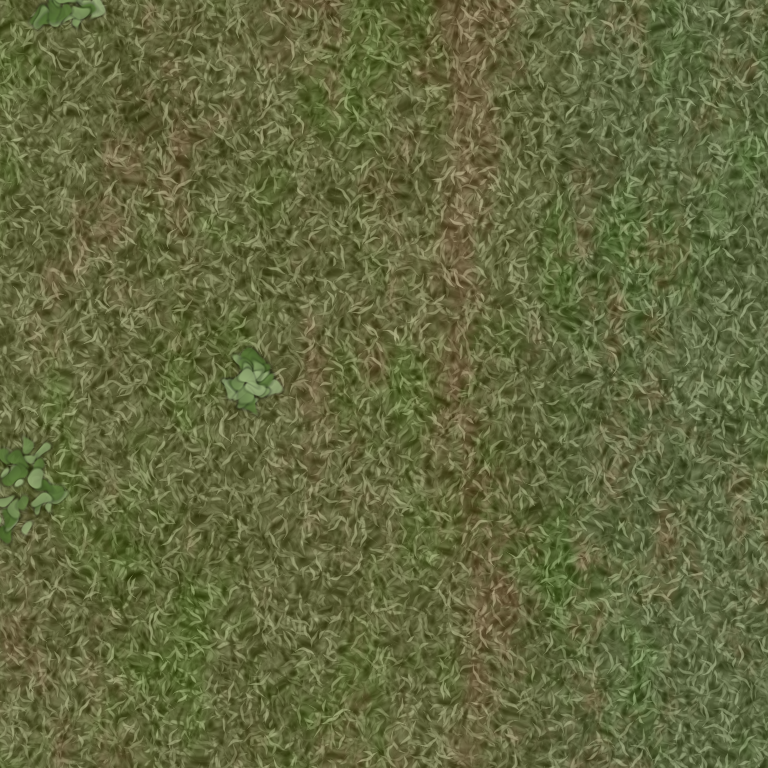
Give the GLSL for this texture, as a WebGL 1 fragment shader.

```glsl
precision highp float;
// Worn meadow turf seen from above: layers of short curved grass blades and
// dark cellular gaps, tinted by broken upright streaks made of layered sines,
// with three small clumps of broad pale leaves.
uniform vec2 u_resolution;

vec2 hash2(vec2 p) {
  vec3 q = fract(p.xyx * vec3(0.1031, 0.1030, 0.0973));
  q += dot(q, q.yzx + 33.33);
  return fract((q.xx + q.yz) * q.zy);
}

vec2 spin(vec2 p, float angle) {
  float c = cos(angle), s = sin(angle);
  return vec2(c * p.x + s * p.y, c * p.y - s * p.x);
}

// Distance to the nearest scattered point
float cellular(vec2 p) {
  vec2 cell = floor(p);
  float nearest = 2.0;
  for (float j = -1.0; j <= 1.0; j++)
    for (float i = -1.0; i <= 1.0; i++) {
      vec2 id = cell + vec2(i, j);
      nearest = min(nearest, distance(p, id + hash2(id)));
    }
  return nearest;
}

// Soft irregular patches, about -1 to 1
float patches(vec2 p) {
  float sum = 0.0, weight = 0.5;
  for (int i = 0; i < 5; i++) {
    sum += weight * sin(p.x + 1.4 * sin(p.y + 0.7)) * cos(p.y * 0.8 + sin(p.x * 0.7));
    p = spin(p, 1.1) * 1.8 + 2.3;
    weight *= 0.68;
  }
  return sum;
}

// Lays one layer of blades, each with a tight shadow, over a tone
float layBlades(float tone, vec2 p, float layer) {
  vec2 g = p * (29.0 + layer * 1.4) + layer * 3.7;
  vec2 cell = floor(g);
  for (float j = -1.0; j <= 1.0; j++)
    for (float i = -1.0; i <= 1.0; i++) {
      vec2 id = cell + vec2(i, j);
      vec2 root = hash2(id + 17.3 * layer);
      vec2 trait = hash2(id + 11.9 * layer + 91.7);
      vec2 q = spin(g - id - root, 1.57 + (trait.x - 0.5) * 2.8);
      q.y += (trait.y - 0.5) * 1.7 * q.x * q.x + 0.03 * sin(q.x * 9.0 + root.x * 6.0);
      float halfLength = 0.25 + 0.47 * fract(trait.x * 7.0);
      float taper = 1.0 - q.x * q.x / (halfLength * halfLength);
      float d = abs(q.y) - 0.08 * taper;
      tone *= 1.0 - 0.15 * (1.0 - smoothstep(0.0, 0.1, d));
      float bladeTone = mix(0.1, 1.1, fract(trait.y * 5.0 + root.x));
      tone = mix(tone, bladeTone, 0.75 * (1.0 - smoothstep(-0.045, 0.045, d)));
    }
  return tone;
}

// Paints a clump of broad leaves on a golden-angle spiral
vec3 layLeaves(vec3 color, vec2 p, vec2 center, float radius) {
  vec2 bent = p + 0.003 * sin(p.yx * 190.0);
  for (float k = 0.0; k < 30.0; k++) {
    vec2 r = hash2(vec2(k, 40.0 * center.x + 7.0));
    float turn = k * 2.4 + 1.5 * r.x;
    float reach = radius * sqrt(1.0 - k / 30.0) * (0.7 + 0.4 * r.y);
    vec2 q = bent - center - reach * vec2(0.8 * cos(turn), sin(turn));
    q = spin(q, turn + 3.0 * (r.y - 0.5));
    float size = 0.007 + 0.009 * r.y;
    float d = length(q * vec2(1.0, 1.4 + 0.6 * r.x)) - size;
    color *= 1.0 - 0.2 * (1.0 - smoothstep(0.0, 0.006, d));
    vec3 leaf = mix(vec3(0.3, 0.42, 0.17), vec3(0.66, 0.74, 0.54), r.x);
    leaf *= 1.0 + 12.0 * q.y;
    color = mix(color, leaf, 0.85 * (1.0 - smoothstep(-0.003, 0.002, d)));
  }
  return color;
}

void main() {
  vec2 p = gl_FragCoord.xy / u_resolution.y;
  vec2 warped = p + 0.008 * vec2(sin(p.y * 61.0 + 3.0 * sin(p.x * 37.0)), sin(p.x * 53.0 + p.y * 29.0));

  // Thatch, dark gaps and blades as one tone
  float tone = 0.15 + 0.5 * cellular(warped * 85.0);
  for (float layer = 0.0; layer < 10.0; layer++) {
    if (layer == 8.0) tone *= 0.1 + 0.9 * smoothstep(0.05, 0.36, cellular(warped * vec2(46.0, 36.0)));
    tone = layBlades(tone, p, layer);
  }
  tone += 0.3 * (cellular(warped * 115.0) - 0.48);

  // Upright streaks of dry and lush growth, frayed by finer patches
  float fray = patches(p * 41.0);
  float streak = patches(p * vec2(19.0, 6.0) + 4.0);
  float track = (p.x - 0.61 - 0.02 * sin(p.y * 9.0) - 0.02 * fray) / 0.045;
  float dry = smoothstep(0.0, 1.2, 0.7 * streak + 0.6 * exp(-track * track) + 0.4 * fray + 0.15);
  float lush = smoothstep(0.0, 1.1, patches(p * vec2(13.0, 8.0) + 9.0) + 0.3 * fray + 0.15) * (1.0 - dry);
  float cool = smoothstep(0.58, 0.85, p.x + 0.06 * streak + 0.04 * fray);
  tone = 0.52 + 1.3 * (tone - 0.41) + 0.08 * patches(p * 13.0) + 0.06 * fray;

  vec3 color = mix(vec3(0.25, 0.26, 0.11), vec3(0.545, 0.56, 0.4), clamp(tone, -0.3, 1.35));
  color += dry * vec3(0.055, -0.015, 0.02);
  color += lush * vec3(-0.035, 0.015, -0.04);
  color += cool * (1.0 - dry) * vec3(-0.025, 0.005, 0.015);

  // Broad-leaved weeds
  color = layLeaves(color, p, vec2(0.03, 0.36), 0.07);
  color = layLeaves(color, p, vec2(0.325, 0.5), 0.04);
  color = layLeaves(color, p, vec2(0.085, 0.995), 0.05);
  gl_FragColor = vec4(color, 1.0);
}
```
